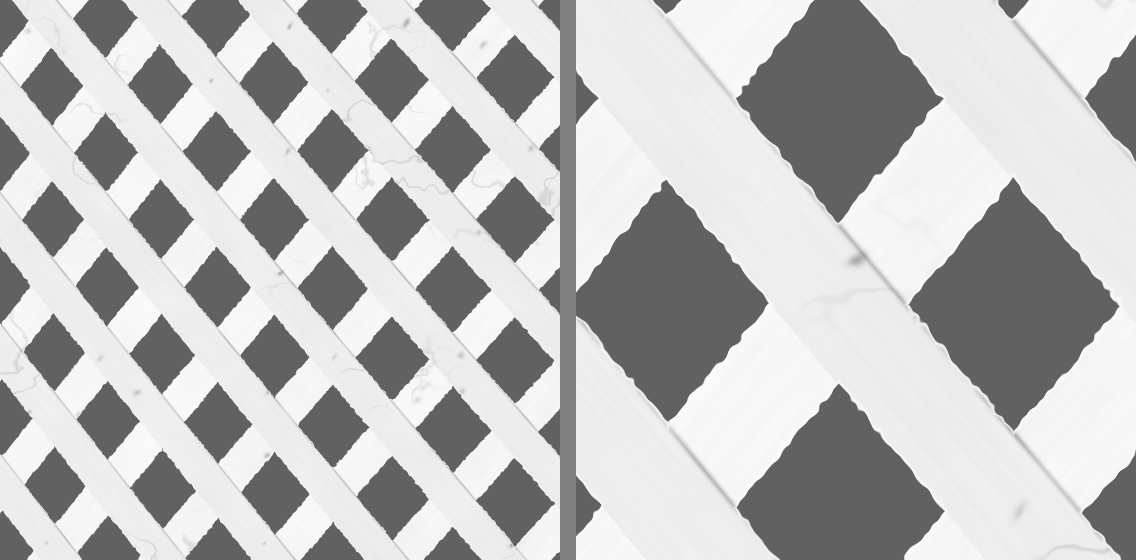
Left: the whole. Right: its middle third, enlarged.
Reproduce this pattern procedurally as a Shadertoy shader.

```glsl
// Painted wooden lattice: diagonal slats crossing over dark diamond openings.
// The canvas is warped by a mild perspective into slat coordinates, where the
// openings are unit-spaced squares; grain, knots and cracks come from noise.

const vec3 OPENING = vec3(0.38);
const vec3 FRONT_PAINT = vec3(0.93);
const vec3 BACK_PAINT = vec3(0.962);
const vec3 RIM_PAINT = vec3(0.985);

float hash(vec2 p) {
    vec3 q = fract(vec3(p.xyx) * 0.1031);
    q += dot(q, q.yzx + 33.33);
    return fract((q.x + q.y) * q.z);
}

float noise(vec2 p) {
    vec2 i = floor(p), f = fract(p);
    f = f * f * (3.0 - 2.0 * f);
    float low = mix(hash(i), hash(i + vec2(1, 0)), f.x);
    float high = mix(hash(i + vec2(0, 1)), hash(i + vec2(1, 1)), f.x);
    return mix(low, high, f.y);
}

float fbm(vec2 p) {
    float sum = 0.0, amp = 0.5;
    for (int i = 0; i < 4; i++) {
        sum += amp * noise(p);
        p = p * 2.03 + 17.0;
        amp *= 0.5;
    }
    return sum;
}

// Slat coordinates: x runs along the front slats, y across them.
// Both are whole numbers at the centre of an opening; p has y pointing down.
vec2 slatSpace(vec2 p) {
    vec2 d = p - vec2(0.094, 0.392);
    d.x -= 0.009 * d.y * (1.0 - p.x);
    float column = d.x / (0.0947 + 0.01025 * d.x);
    float row = d.y / (0.2374 + 0.018 * d.x);
    return vec2(0.5 * column + row, 0.5 * column - row);
}

// Fine streaks that follow a slat, plus a tone for each slat.
float grain(float along, float across, float seed) {
    float streaks = noise(vec2(along * 3.0 + seed * 7.0, across * 55.0)) - 0.5;
    float tone = hash(vec2(floor(across), seed)) - 0.5;
    return 0.016 * streaks + 0.008 * tone;
}

// Small smudged knots, at most one in each cell of a grid.
float knots(vec2 p) {
    vec2 g = p * 9.0, cell = floor(g);
    vec2 centre = 0.2 + 0.6 * vec2(hash(cell + 3.1), hash(cell + 8.7));
    vec2 d = fract(g) - centre;
    d += 0.05 * (vec2(noise(g * 9.0), noise(g * 9.0 + 31.0)) - 0.5);
    d = vec2(d.x + d.y, 0.65 * (d.x - d.y));
    float radius = mix(0.025, 0.065, hash(cell + 5.3));
    float present = step(0.55, hash(cell + 1.9));
    return present * mix(0.4, 1.0, hash(cell + 6.1)) * exp(-dot(d, d) / (radius * radius));
}

// Thin wandering cracks, confined to a few worn patches.
float cracks(vec2 p) {
    float vein = 1.0 - smoothstep(0.0, 0.03, abs(fbm(p * 13.0) - 0.47));
    return vein * smoothstep(0.62, 0.82, noise(p * 6.0 + 4.0));
}

void mainImage(out vec4 fragColor, in vec2 fragCoord) {
    vec2 p = fragCoord / iResolution.y;
    p.y = 1.0 - p.y;
    vec2 slat = slatSpace(p);
    vec2 aa = fwidth(slat);
    float soft = 0.5 * max(aa.x, aa.y);

    // Openings widen slightly toward the right
    float halfOpening = mix(0.291, 0.312, p.x);
    float halfSlat = 0.5 - halfOpening;
    vec2 local = abs(fract(slat + 0.5) - 0.5);
    float ragged = 0.02 * (noise(p * 190.0) - 0.5);
    float openingDist = max(local.x, local.y) - halfOpening + ragged;

    // Front slats cover the back ones
    float across = fract(slat.y) - 0.5;
    float front = 1.0 - smoothstep(-soft, soft, abs(across) - halfSlat);
    vec3 backWood = BACK_PAINT + grain(slat.y, slat.x, 2.0);
    vec3 frontWood = FRONT_PAINT + grain(slat.x, slat.y, 5.0);
    vec3 color = mix(backWood, frontWood, front);

    // Uneven paint, shadow line on the upper right edge, knots and cracks
    color += 0.035 * (fbm(p * 11.0) - 0.47);
    float seam = (across - halfSlat + 0.004) / 0.011;
    float seamStrength = mix(0.06, 0.26, noise(slat * vec2(4.0, 1.0) + 9.0));
    color -= seamStrength * exp(-seam * seam);
    color -= 0.28 * knots(p) + 0.09 * cracks(p);

    // Bright chipped rim around each dark opening
    float rim = 1.0 - smoothstep(0.004, 0.016, openingDist);
    color = mix(color, RIM_PAINT, 0.7 * rim);
    color = mix(OPENING, color, smoothstep(-soft, soft, openingDist));
    fragColor = vec4(clamp(color, 0.0, 1.0), 1.0);
}
```
